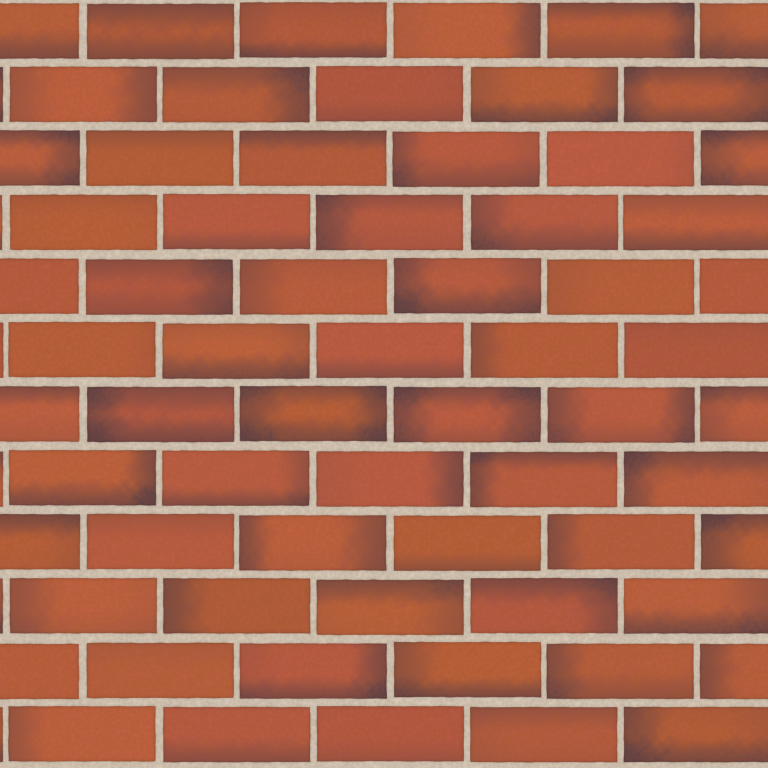
Give the GLSL for this texture, as a Shadertoy shader.

```glsl
// Running-bond wall of flame-burnt orange bricks with pale mortar joints.
#define COUNT vec2(5.0, 12.0)          // bricks across, courses up
#define ORIGIN vec2(0.04, 0.023)       // joint offset, in brick cells
#define HALF_SIZE vec2(0.0956, 0.0358) // half brick face, in canvas units
#define CORNER 0.0012
#define JITTER 0.0026                  // laying inaccuracy
#define BURN_REACH vec4(0.038, 0.038, 0.022, 0.022)
#define GRAIN_CELLS 190.0
#define CLAY_ORANGE vec3(0.725, 0.375, 0.220)
#define CLAY_RED vec3(0.715, 0.350, 0.255)
#define BURNT vec3(0.385, 0.260, 0.265)
#define MORTAR vec3(0.815, 0.755, 0.685)

const float TAU = 6.28319;

vec4 hash4(vec2 p) {
    vec4 q = fract(p.xyxy * vec4(0.1031, 0.1030, 0.0973, 0.1099));
    q += dot(q, q.wzxy + 33.33);
    return fract((q.xxyz + q.yzzw) * q.zywx);
}

// Distance to the nearest scattered point; wraps at the canvas edge.
float cellular(vec2 uv, float cells) {
    vec2 p = uv * cells, base = floor(p);
    float nearest = 2.0;
    for (int y = -1; y <= 1; y++)
    for (int x = -1; x <= 1; x++) {
        vec2 cell = base + vec2(x, y);
        vec2 point = cell + hash4(mod(cell, cells) + 7.0).xy;
        nearest = min(nearest, distance(p, point));
    }
    return nearest;
}

// Layered sines with whole periods, about -1 to 1.
float waves(vec2 uv) {
    vec2 a = TAU * uv;
    float warp = sin(9.0 * a.x + 7.0 * a.y);
    return 0.5 * sin(17.0 * a.x - 23.0 * a.y + 1.6 * warp)
         + 0.3 * sin(41.0 * a.x + 31.0 * a.y + 2.0 * warp)
         + 0.2 * sin(67.0 * a.y - 59.0 * a.x);
}

float roundedBox(vec2 p, vec2 halfSize, float radius) {
    vec2 q = abs(p) - halfSize + radius;
    return length(max(q, 0.0)) + min(max(q.x, q.y), 0.0) - radius;
}

// Clay tone with dark firing marks spreading in from random sides.
vec3 brickFace(vec2 local, vec2 id, float wave, float grain) {
    vec4 tone = hash4(id + 31.0);
    vec4 strength = smoothstep(0.35, 0.95, hash4(id * 3.0 + 53.0));
    vec4 inset = vec4(HALF_SIZE.x + local.x, HALF_SIZE.x - local.x,
                      HALF_SIZE.y + local.y, HALF_SIZE.y - local.y);
    vec4 reach = BURN_REACH * (0.75 + 0.6 * hash4(id + 97.0)) * (1.0 + 0.16 * wave);
    vec4 falloff = 1.0 - smoothstep(vec4(0.0), reach * 1.5, max(inset, 0.0));
    float burn = dot(strength, falloff) * 0.78;
    burn = burn / (1.0 + 0.3 * burn) + 0.06 * tone.y;
    burn *= 1.0 + 0.35 * (grain - 0.5);

    vec3 clay = mix(CLAY_ORANGE, CLAY_RED, clamp(tone.x + 0.2 * wave, 0.0, 1.0));
    clay *= 0.97 + 0.06 * tone.z + 0.012 * wave;
    return mix(clay, BURNT, clamp(burn, 0.0, 0.95)) * (0.975 + 0.05 * grain);
}

void mainImage(out vec4 fragColor, in vec2 fragCoord) {
    vec2 uv = fragCoord / iResolution.xy;
    float pixel = 1.0 / min(iResolution.x, iResolution.y);

    // Brick cell, with every other course moved by half a brick
    vec2 grid = uv * COUNT - ORIGIN;
    float course = floor(grid.y);
    grid.x -= 0.5 * mod(course, 2.0);
    vec2 id = mod(floor(grid), COUNT);
    vec2 local = (fract(grid) - 0.5) / COUNT;
    local += (hash4(id + 11.0).xy - 0.5) * JITTER;

    float wave = waves(uv);
    float grain = cellular(uv, GRAIN_CELLS);
    float edge = roundedBox(local, HALF_SIZE, CORNER) + 0.0004 * wave;

    // Mortar: sandy speckle, shaded where it meets the brick
    vec3 mortar = MORTAR * (0.95 + 0.09 * grain + 0.02 * wave);
    mortar *= 1.0 - 0.12 * exp(-max(edge, 0.0) / 0.0012);

    // Brick: thin dark arris around the face
    vec3 brick = brickFace(local, id, wave, grain);
    brick *= 1.0 - 0.16 * exp(min(edge, 0.0) / 0.0016);

    float cover = 1.0 - smoothstep(-0.8 * pixel, 0.8 * pixel, edge);
    fragColor = vec4(mix(mortar, brick, cover), 1.0);
}
```
